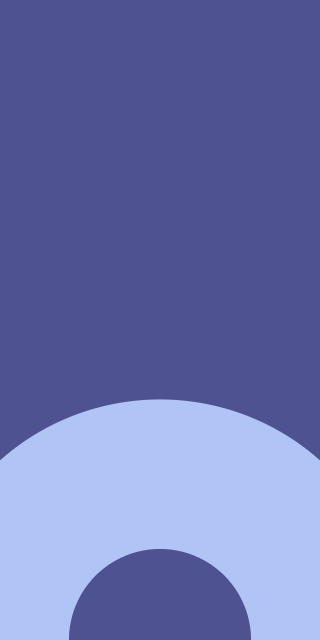
This background is drawn by a Shadertoy shader. Its source:

```glsl
// A broad pale arch rising from the bottom edge of a flat indigo field.
// It is a ring centred on the middle of the lower edge, drawn with a
// signed distance in units of the canvas width.

// Signed distance to a ring lying between two radii
float ringDistance(vec2 p, float innerRadius, float outerRadius) {
    float r = length(p);
    return max(r - outerRadius, innerRadius - r);
}

void mainImage(out vec4 fragColor, in vec2 fragCoord) {
    // Origin at the bottom centre, canvas width = 1
    vec2 p = (fragCoord - vec2(0.5 * iResolution.x, 0.0)) / iResolution.x;
    float pixel = 1.0 / iResolution.x;

    vec3 indigo = vec3(0.31, 0.322, 0.569);
    vec3 paleBlue = vec3(0.694, 0.769, 0.965);

    // Arch with a one-pixel smooth edge
    float d = ringDistance(p, 0.2845, 0.7517);
    float coverage = clamp(0.5 - d / pixel, 0.0, 1.0);

    fragColor = vec4(mix(indigo, paleBlue, coverage), 1.0);
}
```
